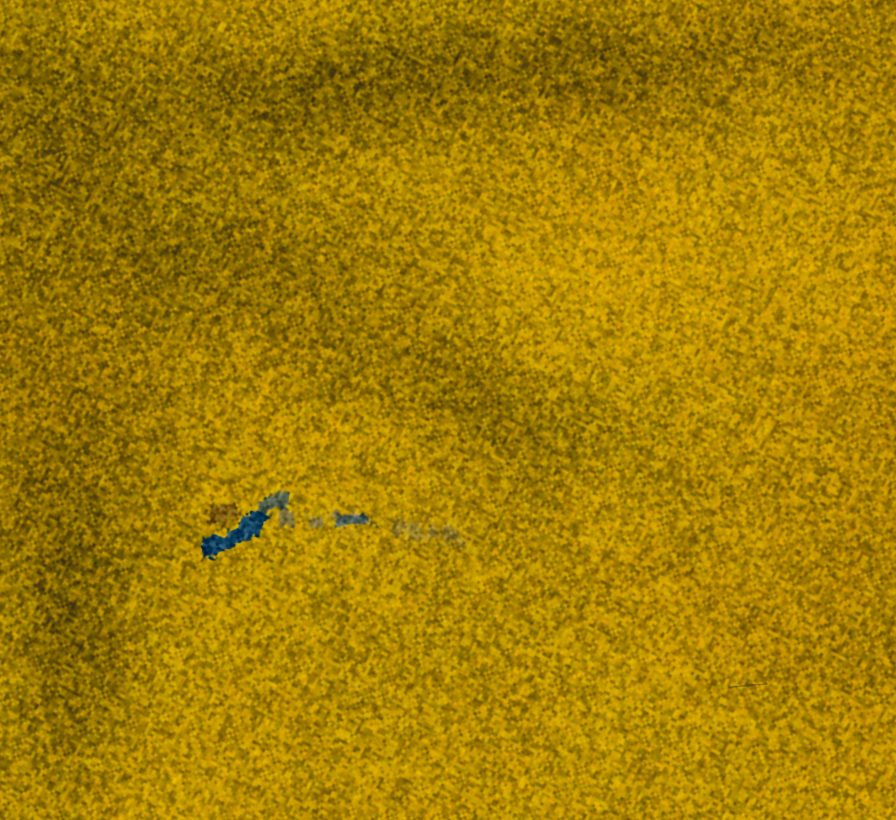
Write a WebGL 2 fragment shader that draws this texture.

```glsl
#version 300 es
precision highp float;
precision highp int;
// Worn ochre surface: fine two-size grain over broad, soft olive shadows,
// with a ragged blue smear trailing into a grey streak and a few thin scratches.
// Shadows are rotated Gaussians, grain is value noise, marks are rough segments.

uniform vec2 u_resolution;
out vec4 fragColor;

const float BASE_LEVEL = 0.685;      // red level of unshaded paint
const float FINE_FREQ = 262.0;       // grain cells per canvas height
const float COARSE_FREQ = 150.0;
const float FINE_GAIN = 0.36;
const float COARSE_GAIN = 0.23;
const float CLOUD_GAIN = 0.15;
const float SHADOW_GAIN = 1.12;
const float GREEN_RATIO = 0.782;
const float HUE_GRAIN = 0.07;
const vec3 BLUE_PAINT = vec3(0.02, 0.23, 0.38);
const vec3 GREY_PAINT = vec3(0.44, 0.42, 0.33);
const vec3 BROWN_PAINT = vec3(0.37, 0.26, 0.05);
const vec3 SCRATCH = vec3(0.27, 0.22, 0.06);

float hash(vec2 cell) {
    uvec2 q = uvec2(ivec2(cell)) * uvec2(1597u, 51749u);
    uint n = (q.x ^ (q.y << 7u)) + q.y;
    n = (n ^ (n >> 15u)) * 0x2c1b3c6du;
    n = (n ^ (n >> 12u)) * 0x297a2d39u;
    n ^= n >> 15u;
    return float(n >> 8u) / float(1u << 24u);
}

float noise(vec2 p) {
    vec2 i = floor(p), f = fract(p);
    f = f * f * (3.0 - 2.0 * f);
    return mix(mix(hash(i), hash(i + vec2(1, 0)), f.x),
               mix(hash(i + vec2(0, 1)), hash(i + vec2(1, 1)), f.x), f.y);
}

mat2 rotation(float a) {
    return mat2(cos(a), sin(a), -sin(a), cos(a));
}

float clouds(vec2 p) {
    float sum = 0.0, gain = 0.5;
    for (int i = 0; i < 4; i++) {
        sum += gain * (noise(p) - 0.5);
        p = rotation(0.7) * p * 2.1 + 17.3;
        gain *= 0.55;
    }
    return sum;
}

// Soft elliptical patch; a positive angle tilts it upward to the right.
float patchShade(vec2 p, vec2 centre, vec2 radius, float angle) {
    vec2 q = rotation(-angle) * (p - centre) / radius;
    return exp(-dot(q, q));
}

float segment(vec2 p, vec2 a, vec2 b) {
    vec2 ab = b - a;
    float t = clamp(dot(p - a, ab) / dot(ab, ab), 0.0, 1.0);
    return length(p - a - ab * t);
}

// Coverage of a stroke with a softened edge.
float stroke(float dist, float width, float blur) {
    return 1.0 - smoothstep(width - blur, width + blur, dist);
}

float shadows(vec2 p) {
    p += 0.05 * vec2(noise(p * 6.0) - 0.5, noise(p * 6.0 + 40.0) - 0.5);
    float s = 0.18 * patchShade(p, vec2(0.58, 0.905), vec2(0.40, 0.065), 0.05);
    s += 0.08 * patchShade(p, vec2(0.92, 0.97), vec2(0.22, 0.06), 0.0);
    s += 0.14 * patchShade(p, vec2(0.29, 0.67), vec2(0.24, 0.09), -0.35);
    s += 0.13 * patchShade(p, vec2(0.59, 0.50), vec2(0.19, 0.065), -0.35);
    s += 0.20 * patchShade(p, vec2(0.08, 0.22), vec2(0.085, 0.19), -0.05);
    s += 0.10 * patchShade(p, vec2(0.03, 0.60), vec2(0.15, 0.32), 0.0);
    s += 0.08 * patchShade(p, vec2(0.15, 0.88), vec2(0.25, 0.13), 0.0);
    s -= 0.05 * patchShade(p, vec2(0.80, 0.70), vec2(0.28, 0.12), 0.1);
    return s * SHADOW_GAIN;
}

void main() {
    vec2 p = gl_FragCoord.xy / u_resolution.y;

    // Broad tone and grain
    float fine = noise(rotation(0.47) * p * FINE_FREQ + 300.0) - 0.5;
    float coarse = noise(rotation(1.13) * p * COARSE_FREQ + 500.0) - 0.5;
    float level = BASE_LEVEL - shadows(p) + CLOUD_GAIN * clouds(p * 5.0 + 9.0);
    level += FINE_GAIN * fine + COARSE_GAIN * coarse;
    level -= 0.35 * max(level - 0.76, 0.0);
    level = max(level, 0.2);

    // Ochre with slight orange and green drift
    float hue = HUE_GRAIN * (noise(p * 170.0 + 80.0) - 0.5);
    hue += 0.05 * clouds(p * 4.0 + 60.0) - 0.02 * smoothstep(0.7, 1.1, p.x);
    vec3 colour = vec3(level, level * (GREEN_RATIO + hue), 0.0);
    colour.b = 0.07 * smoothstep(0.43, 0.25, level);

    // Ragged smear, from faint streak to solid blue
    float rough = 0.011 * (noise(p * 95.0) - 0.5) + 0.005 * fine;
    float worn = smoothstep(0.2, 0.7, noise(p * vec2(110.0, 80.0) + 21.0));
    float trail = stroke(segment(p, vec2(0.32, 0.367), vec2(0.43, 0.363)) + rough, 0.010, 0.004);
    float ghost = stroke(segment(p, vec2(0.49, 0.354), vec2(0.56, 0.343)) + rough, 0.012, 0.006);
    float stain = stroke(segment(p, vec2(0.265, 0.372), vec2(0.28, 0.375)) + rough, 0.011, 0.004);
    float hook = stroke(segment(p, vec2(0.322, 0.380), vec2(0.347, 0.391)) + rough, 0.007, 0.003);
    float tip = stroke(segment(p, vec2(0.415, 0.364), vec2(0.452, 0.364)) + rough, 0.006, 0.003);
    float body = stroke(segment(p, vec2(0.255, 0.333), vec2(0.278, 0.338)) + rough, 0.012, 0.002);
    body = max(body, stroke(segment(p, vec2(0.278, 0.338), vec2(0.312, 0.364)) + rough, 0.011, 0.002));
    vec3 grain = vec3(0.25 * fine + 0.15 * coarse);
    colour = mix(colour, BROWN_PAINT + grain, 0.7 * stain);
    colour = mix(colour, GREY_PAINT + grain, max(0.75 * trail, 0.45 * ghost) * worn);
    colour = mix(colour, mix(GREY_PAINT, BLUE_PAINT, 0.55) + grain, max(0.8 * hook, 0.85 * tip));
    colour = mix(colour, BLUE_PAINT + grain, 0.95 * body);

    // Thin scratches and a speck
    float thin = 0.3 * rough;
    float marks = stroke(segment(p, vec2(0.89, 0.162), vec2(0.935, 0.166)) + thin, 0.0012, 0.0014);
    marks = max(marks, stroke(segment(p, vec2(0.053, 0.811), vec2(0.078, 0.819)) + thin, 0.0030, 0.002));
    marks = max(marks, stroke(length(p - vec2(0.326, 0.969)) + rough, 0.005, 0.002));
    colour = mix(colour, SCRATCH, 0.7 * marks);

    fragColor = vec4(clamp(colour, 0.0, 1.0), 1.0);
}
```
